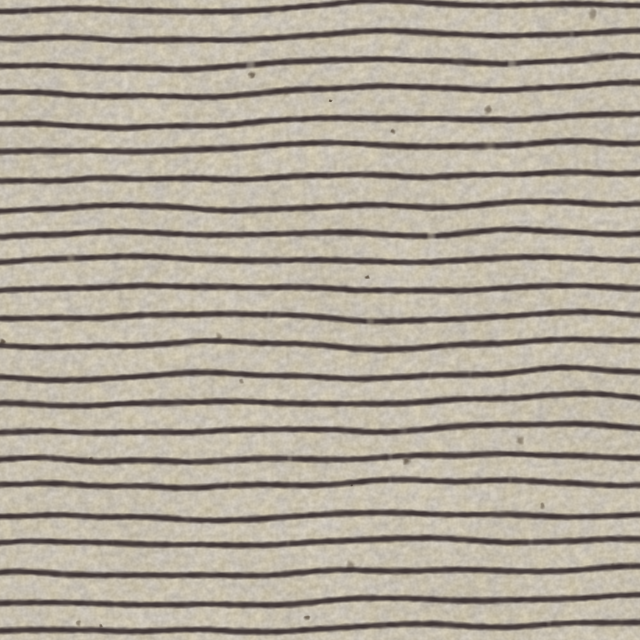
This texture is drawn by a Shadertoy shader. Its source:

```glsl
// Rough beige paper ruled with wavering, soft-edged dark ink lines and a few specks.

const float ROWS = 22.64;       // line spacings over the canvas height
const float FIRST_ROW = 0.41;   // height of the lowest line, in spacings
const int SPECKS = 20;

const vec3 PAPER = vec3(0.785, 0.755, 0.69);
const vec3 INK = vec3(0.25, 0.21, 0.21);
const vec3 SPECK = vec3(0.30, 0.25, 0.19);

// Integer hash giving two values in 0..1
vec2 hash2(vec2 cell) {
    uvec2 q = uvec2(ivec2(cell)) * uvec2(1597334u, 3812015u);
    uint n = (q.x ^ q.y) * 1597334u;
    n = (n ^ (n >> 15)) * 2246822u;
    n ^= n >> 13;
    uint m = n * 3266489u;
    m ^= m >> 14;
    return vec2(n & 65535u, m & 65535u) / 65535.0;
}

vec2 gradientAt(vec2 cell) {
    float angle = 6.2832 * hash2(cell).x;
    return vec2(cos(angle), sin(angle));
}

// Gradient noise, roughly -0.7..0.7
float noise(vec2 p) {
    vec2 i = floor(p), f = p - i;
    vec2 u = f * f * f * (f * (f * 6.0 - 15.0) + 10.0);
    vec2 e = vec2(1.0, 0.0);
    float a = dot(gradientAt(i), f);
    float b = dot(gradientAt(i + e.xy), f - e.xy);
    float c = dot(gradientAt(i + e.yx), f - e.yx);
    float d = dot(gradientAt(i + e.xx), f - e.xx);
    return mix(mix(a, b, u.x), mix(c, d, u.x), u.y);
}

// Height of one line at x; neighbouring lines share their slow waves
float lineHeight(float x, float row) {
    float waves = 0.36 * noise(vec2(x * 3.6 + 2.3, row * 0.16 + 5.5));
    waves += 0.13 * noise(vec2(x * 8.0, row * 0.6 + 31.3));
    float tilt = 0.2 * (x - 0.5);
    float jitter = 0.12 * (hash2(vec2(row, 77.0)).x - 0.5);
    return (row + FIRST_ROW + waves + tilt + jitter) / ROWS;
}

// Ink coverage of the closest lines, with ragged edges and worn stretches
float inkCoverage(vec2 p, float pixel) {
    float ink = 0.0;
    float nearest = floor(p.y * ROWS - FIRST_ROW + 0.5);
    for (int k = -1; k <= 1; k++) {
        float row = nearest + float(k);
        float d = abs(p.y - lineHeight(p.x, row));
        d += 0.0012 * noise(p * vec2(75.0, 150.0));
        float width = 0.0073 + 0.0018 * noise(vec2(p.x * 14.0, row * 3.7 + 0.5));
        float stroke = 1.0 - smoothstep(0.0011, width + 0.3 * pixel, d);
        float wear = smoothstep(0.42, 0.62, noise(vec2(p.x * 32.0, row * 5.3 + 9.4)));
        float strength = 0.96 + 0.12 * noise(vec2(p.x * 45.0, row * 7.1));
        ink = max(ink, stroke * strength * (1.0 - 0.45 * wear));
    }
    return clamp(ink, 0.0, 1.0);
}

// Mottled paper: broad stains, slanted fibres and fine grain
vec3 paperColor(vec2 p) {
    vec2 slanted = vec2(p.x + 0.6 * p.y, p.y - 0.35 * p.x);
    float stain = noise(p * 7.0 + 3.0);
    float fibre = noise(slanted * vec2(48.0, 85.0));
    float grain = noise(p * 125.0 + 17.0) + 0.6 * noise(p * 230.0);
    float warmth = noise(p * 42.0 + 61.0);
    float light = 0.025 * stain + 0.06 * fibre + 0.06 * grain;
    return PAPER + light + 0.045 * warmth * vec3(0.3, 0.1, -1.0);
}

// Scattered small flecks of dirt, of uneven size and strength
float speckCoverage(vec2 p, float pixel) {
    float dirt = 0.0;
    vec2 ragged = p + 0.003 * vec2(noise(p * 130.0), noise(p * 130.0 + 40.0));
    for (int i = 0; i < SPECKS; i++) {
        vec2 center = hash2(vec2(i, 211.0));
        vec2 traits = hash2(vec2(i, 409.0));
        float radius = mix(0.002, 0.0075, traits.x * traits.x);
        vec2 offset = (ragged - center) * vec2(1.0, mix(0.6, 1.3, traits.y));
        float spot = 1.0 - smoothstep(0.25 * radius, radius + pixel, length(offset));
        dirt = max(dirt, spot * mix(0.35, 0.85, traits.y));
    }
    return dirt;
}

void mainImage(out vec4 fragColor, in vec2 fragCoord) {
    vec2 p = fragCoord / iResolution.y;
    float pixel = 1.0 / iResolution.y;

    vec3 color = paperColor(p);
    color = mix(color, SPECK, speckCoverage(p, pixel));
    color = mix(color, INK, inkCoverage(p, pixel));
    fragColor = vec4(clamp(color, 0.0, 1.0), 1.0);
}
```
